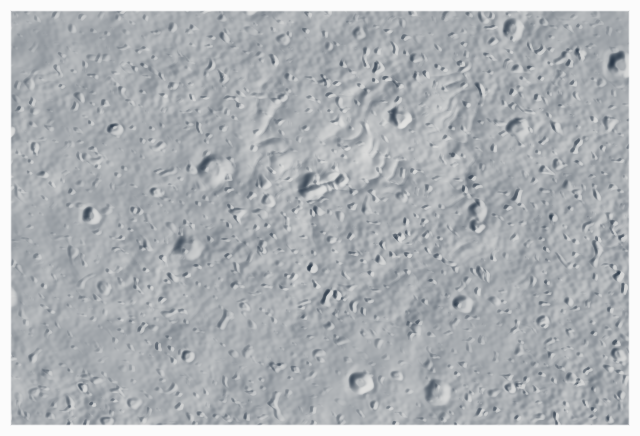
A WebGL 1 fragment shader for this texture:

```glsl
precision highp float;
// Cratered grey plain seen from above, lit from the upper left, in a white frame.

uniform vec2 u_resolution;

vec2 hash2(vec2 p) {
  p = vec2(dot(p, vec2(127.1, 311.7)), dot(p, vec2(269.5, 183.3)));
  return fract(sin(p) * 43758.545);
}

// Gradient noise, roughly -0.7 to 0.7
float noise(vec2 p) {
  vec2 i = floor(p), f = fract(p);
  vec2 u = f * f * f * (f * (f * 6.0 - 15.0) + 10.0);
  vec2 right = vec2(1.0, 0.0), up = vec2(0.0, 1.0);
  float a = dot(hash2(i) * 2.0 - 1.0, f);
  float b = dot(hash2(i + right) * 2.0 - 1.0, f - right);
  float c = dot(hash2(i + up) * 2.0 - 1.0, f - up);
  float d = dot(hash2(i + 1.0) * 2.0 - 1.0, f - 1.0);
  return mix(mix(a, b, u.x), mix(c, d, u.x), u.y);
}

vec2 rotate(vec2 p, float angle) {
  float c = cos(angle), s = sin(angle);
  return vec2(c * p.x - s * p.y, s * p.x + c * p.y);
}

// Bowls with faint rims, at most one in each cell of a turned grid
float craters(vec2 p, float cellSize, float share, float angle) {
  vec2 q = rotate(p, angle) / cellSize;
  vec2 cell = floor(q);
  vec2 place = hash2(cell + 7.0), kind = hash2(cell + 41.0);
  float radius = mix(0.1, 0.19, kind.y);
  float d = length(fract(q) - mix(vec2(0.3), vec2(0.7), place)) / radius;
  float bowl = smoothstep(0.35, 1.0, d) - 1.0;
  float rim = 0.12 * (1.0 - smoothstep(1.0, 1.5, d));
  float depth = mix(0.18, 0.42, fract(kind.x * 57.0));
  return step(kind.x, share) * radius * cellSize * depth * (bowl + rim);
}

// Rough patches, stronger towards the lower right
float roughness(vec2 p) {
  float patches = 1.1 * noise(p * 3.2 + 5.0) + 0.9 * noise(p * 8.0 + 14.0);
  return clamp(0.85 + patches + 0.25 * (p.x - p.y - 0.2), 0.3, 1.6);
}

float centralMask(vec2 p) {
  vec2 offset = (p - vec2(0.80, 0.64)) / vec2(0.24, 0.15);
  return exp(-dot(offset, offset));
}

// Irregular hollows where the noise runs high
float pits(vec2 p, float level) {
  return -smoothstep(level, level + 0.28, noise(p));
}

float height(vec2 p) {
  float rough = roughness(p);
  vec2 wobble = vec2(noise(p * 38.0), noise(p * 38.0 + 31.0));
  vec2 bent = p + 0.011 * wobble;

  float h = craters(bent, 0.21, 0.30, 0.25);
  h += rough * craters(bent, 0.085, 0.22, 0.9);
  h += rough * 0.0036 * pits(bent * 34.0 + 8.0, 0.24);
  h += rough * 0.0026 * pits(rotate(p, 0.6) * 58.0 + 20.0, 0.22);

  // Rolling ground and fine grain
  h += 0.0030 * noise(p * 13.0);
  h += rough * 0.0018 * noise(rotate(bent, 0.4) * 29.0 + 3.0);
  h += rough * 0.0010 * noise(rotate(p, 1.0) * 72.0 + 9.0);

  // Short broken ridges, most of them around the middle
  vec2 along = rotate(bent, -0.75) * vec2(12.0, 22.0);
  float ridge = 1.0 - 2.0 * abs(noise(along + 1.2 * noise(p * 11.0)));
  float broken = smoothstep(-0.1, 0.3, noise(p * 9.0 + 4.0));
  h += (0.0075 * centralMask(p) + 0.0012 * rough) * broken * ridge;
  return h;
}

void main() {
  vec2 p = gl_FragCoord.xy / u_resolution.y;
  vec2 size = u_resolution / u_resolution.y;

  // Slope towards the light, with soft limits for shadow and highlight
  vec2 towardLight = vec2(-0.9, 0.44);
  float reach = 0.0036;
  float slope = (height(p - towardLight * reach) - height(p + towardLight * reach)) / (2.0 * reach);
  float tone = slope > 0.0 ? 0.17 * (1.0 - exp(-slope / 0.20))
                           : -0.50 * (1.0 - exp(slope / 0.50));

  // Pale dust on the middle and in drifting patches
  tone += 0.04 * centralMask(p) + 0.06 * noise(p * 5.0 + 17.0) + 0.06 * noise(p * 15.0 + 2.0);
  vec3 ground = vec3(0.655, 0.672, 0.688) + tone * vec3(1.08, 1.0, 0.9);

  // White frame
  vec2 edge = min(p, size - p);
  float inside = smoothstep(0.023, 0.028, min(edge.x, edge.y));
  gl_FragColor = vec4(mix(vec3(0.985), ground, inside), 1.0);
}
```
